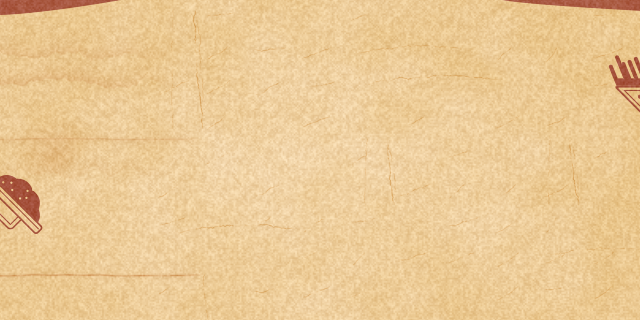
A WebGL 1 fragment shader for this background:

```glsl
precision highp float;
// Aged parchment with creases and tide stains, a curved top border and two food icons at the sides.
uniform vec2 u_resolution;
#define PAPER_LIGHT vec3(0.952, 0.842, 0.678)
#define PAPER_WARM vec3(0.905, 0.757, 0.510)
#define SCRATCH_COLOR vec3(0.80, 0.54, 0.22)
#define STAIN_COLOR vec3(0.83, 0.60, 0.36)
#define INK vec3(0.645, 0.315, 0.23)
#define INK_WORN vec3(0.70, 0.41, 0.31)
#define GRID vec2(768.0, 384.0) // drafting units across the canvas, y down
#define GRAIN 0.15
#define NICK_CELL vec2(58.0, 41.0)

float pixelSize; // one screen pixel in drafting units

vec2 hash2(vec2 p) {
  return fract(sin(vec2(dot(p, vec2(127.1, 311.7)), dot(p, vec2(269.5, 183.3)))) * 43758.5);
}

// Smooth noise, 0 to 1
float noise(vec2 p) {
  vec2 i = floor(p), f = fract(p), e = vec2(1.0, 0.0);
  f *= f * (3.0 - 2.0 * f);
  return mix(mix(hash2(i).x, hash2(i + e).x, f.x), mix(hash2(i + e.yx).x, hash2(i + 1.0).x, f.x), f.y);
}

// Layered, rotated noise around zero
float mottle(vec2 p) {
  float sum = 0.0, amp = 0.5;
  for (int i = 0; i < 4; i++) {
    sum += amp * (noise(p) - 0.5);
    p = mat2(0.8, 0.6, -0.6, 0.8) * p * 2.1 + 3.1;
    amp *= 0.6;
  }
  return sum;
}

float fill(float d) { return 1.0 - smoothstep(-0.6 * pixelSize, 0.6 * pixelSize, d); }
float outline(float d, float width) { return fill(abs(d) - 0.5 * width); }

float roundBox(vec2 p, vec2 halfSize, float r) {
  vec2 q = abs(p) - halfSize + r;
  return length(max(q, 0.0)) + min(max(q.x, q.y), 0.0) - r;
}

float capsule(vec2 p, vec2 a, vec2 b, float r) {
  vec2 d = b - a;
  return length(p - a - d * clamp(dot(p - a, d) / dot(d, d), 0.0, 1.0)) - r;
}

// Thin, patchy line from a to b, bowed sideways
float scratch(vec2 g, vec2 a, vec2 b, float bow) {
  float len = length(b - a);
  vec2 dir = (b - a) / len;
  float s = dot(g - a, dir), t = s / len;
  float side = dot(g - a, vec2(-dir.y, dir.x)) - bow * 4.0 * t * (1.0 - t);
  side += 3.0 * noise(vec2(s * 0.09, a.x)) + 1.2 * noise(vec2(s * 0.4, a.y)) - 2.1;
  float patches = smoothstep(0.25, 0.7, noise(vec2(s * 0.13, a.y)) * 0.6 + noise(vec2(s * 0.5, a.x)) * 0.4);
  float ends = smoothstep(0.0, 0.12, t) * (1.0 - smoothstep(0.85, 1.0, t));
  return exp(-side * side * 1.8) * (0.12 + 0.88 * patches) * ends;
}

float allScratches(vec2 g) {
  float s = 0.0;
  // Upright creases, a faint one beside a doubled one
  for (int i = 0; i < 3; i++) {
    float k = float(i), late = min(k, 1.0), len = mix(165.0, 95.0, late);
    vec2 top = vec2(209.0 + 220.0 * k + 11.0 * late, 160.0 * late);
    s += 0.45 * scratch(g, top, top + vec2(-1.0, len), 2.0);
    s += 0.9 * scratch(g, top + vec2(24.0, 2.0), top + vec2(36.0, len), 2.0);
    s += 0.5 * scratch(g, top + vec2(27.0, 15.0), top + vec2(33.0, len * 0.8), -2.0);
  }
  s += 0.5 * scratch(g, vec2(245.0, 325.0), vec2(250.0, 388.0), 2.0);
  // Long shallow arcs
  s += 0.75 * scratch(g, vec2(208.0, 280.0), vec2(365.0, 276.0), -8.0);
  s += 0.75 * scratch(g, vec2(435.0, 101.0), vec2(605.0, 97.0), -7.0);
  s += 0.5 * scratch(g, vec2(425.0, 64.0), vec2(565.0, 58.0), -5.0);
  s += 0.5 * scratch(g, vec2(655.0, 306.0), vec2(775.0, 300.0), -4.0);
  // Scattered nicks, each inside its own cell
  vec2 cell = floor(g / NICK_CELL), h = hash2(cell + 7.0);
  vec2 mid = (cell + 0.4 + 0.2 * h) * NICK_CELL, reach = vec2(7.0 + 14.0 * h.x, -1.0 - 9.0 * h.y);
  float present = step(0.5, hash2(cell).x) * step(180.0, g.x);
  return s + 0.6 * present * scratch(g, mid - reach, mid + reach, 1.0);
}

// Ragged water mark: lower rim that fades upward
float tide(vec2 g, float level) {
  float above = level + 16.0 * noise(vec2(g.x * 0.045, level)) + 5.0 * noise(vec2(g.x * 0.22, level)) - 10.0 - g.y;
  return smoothstep(-1.5, 1.5, above) * exp(-max(above, 0.0) / 9.0) * (1.0 - smoothstep(110.0, 240.0, g.x));
}

// Heaped bowl; returns ink coverage
float bowlIcon(vec2 g) {
  vec2 r = g - vec2(8.0, 251.0), cell = floor(g / 9.0);
  float heap = length(r) - 38.5 - 2.5 * abs(sin(atan(r.y, r.x) * 5.0));
  float fleck = length(g - (cell + 0.3 + 0.4 * hash2(cell)) * 9.0) - 1.3;
  vec2 q = g - vec2(45.0, 275.0);
  q = vec2(q.x + q.y, q.y - q.x) * 0.7071; // along the rim, away from the heap
  float ink = fill(max(heap, q.y + 6.0)) * (1.0 - fill(fleck) * step(0.6, hash2(cell + 3.0).y));
  float rim = roundBox(q + vec2(47.0, 0.0), vec2(50.0, 5.5), 3.0);
  float base = roundBox(q + vec2(72.0, -12.0), vec2(50.0, 12.0), 5.0);
  ink = max(ink, max(outline(base, 1.8), outline(base + 5.0, 1.3))) * (1.0 - fill(rim));
  return max(ink, max(outline(rim, 2.0), outline(q.y + 1.0, 1.3) * fill(rim + 2.0)));
}

// Leaning sticks in a tapered box; returns ink coverage
float boxIcon(vec2 g) {
  float ink = fill(max(max(94.0 - g.y, g.y - 107.0), 741.0 - g.x));
  for (int i = 0; i < 5; i++) {
    vec2 tip = vec2(733.0 + 7.5 * float(i), 74.0 + 6.0 * cos(float(i) * 2.6));
    ink = max(ink, fill(capsule(g, tip, tip + vec2(11.0, 27.0), 2.4)));
  }
  vec2 d = vec2(103.0 - g.y, (g.y - g.x + 633.0) * 0.7071) + 4.0;
  float box = length(max(d, 0.0)) + min(max(d.x, d.y), 0.0) - 4.0;
  ink = max(ink * (1.0 - fill(box)), max(outline(box + 1.0, 2.2), outline(box + 5.5, 1.3)));
  return max(ink, fill(length(g - vec2(768.0, 116.0)) - 2.5));
}

void main() {
  vec2 uv = gl_FragCoord.xy / u_resolution, g = vec2(uv.x, 1.0 - uv.y) * GRID;
  pixelSize = GRID.y / u_resolution.y;
  // Paper: pale middle, warmer sides, mottling and fine grain
  float blotch = mottle(g * 0.022), edge = length((uv - vec2(0.48, 0.42)) * vec2(1.5, 1.1));
  float grain = 0.6 * noise(g / 1.9) + 0.4 * noise(g / vec2(3.2, 4.5)) - 0.5;
  vec3 color = mix(PAPER_LIGHT, PAPER_WARM, clamp(0.14 + 0.7 * edge + 0.75 * blotch, 0.0, 1.2));
  // Tide marks, folds and a soft blot on the left
  float foldFade = 1.0 - smoothstep(225.0, 245.0, g.x);
  vec2 fold = g.y - vec2(167.0, 330.5) + 1.5 * noise(vec2(g.x * 0.05, 2.0)) - 0.7, blot = g - vec2(65.0, 184.0);
  float stain = 0.3 * tide(g, 68.0) + 0.42 * tide(g, 101.0) + 0.15 * tide(g, 207.0);
  stain += foldFade * dot(exp(-fold * fold * 0.9), vec2(0.3, 0.75)) * (0.3 + noise(g * vec2(0.12, 0.3)));
  stain += foldFade * 0.13 * dot(exp(-abs(fold) / 4.0), vec2(1.0));
  stain += 0.3 * exp(-dot(blot, blot) / 900.0) * smoothstep(-0.15, 0.2, blotch);
  color = mix(color, STAIN_COLOR, clamp(stain, 0.0, 1.0));
  color = mix(color, SCRATCH_COLOR, clamp(allScratches(g) * 0.62, 0.0, 0.7));
  // Printed ink: curved top border and icons
  float leftCurve = 18.0 * (1.0 - pow(g.x / 145.0, 1.4));
  float rightCurve = 14.5 * pow(max(g.x - 597.0, 0.0) / 171.0, 0.65) - 1.5;
  color = mix(color, INK, max(bowlIcon(g), boxIcon(g)));
  color = mix(color, mix(INK, INK_WORN, 0.45 + blotch), fill(g.y - max(leftCurve, rightCurve)));
  gl_FragColor = vec4(color - GRAIN * grain * vec3(0.7, 1.0, 1.3), 1.0);
}
```
